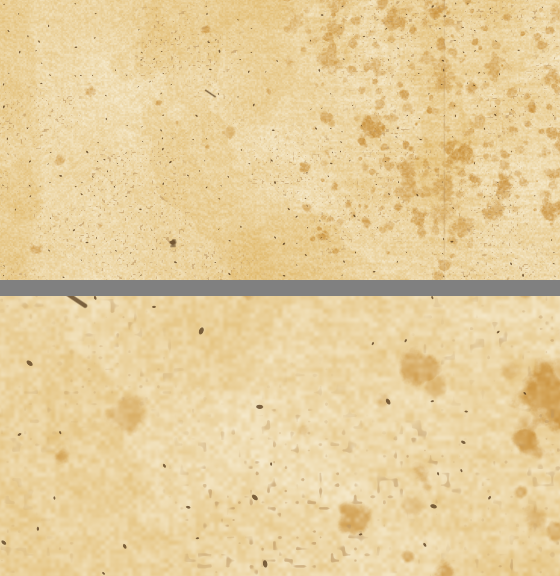
Top, the full canvas; bottom, a detail of the centre.
Give the GLSL for this texture, as a Shadertoy shader.

```glsl
// Aged cream paper with ochre tide stains, clustered rusty foxing and fine grain.
// One "age" value, summed from noise layers, runs from pale cream to ochre;
// specks, a fold, a fibre and a burn mark are then laid over the sheet.

const vec3 PALE_CREAM = vec3(0.95, 0.89, 0.75);
const vec3 DEEP_OCHRE = vec3(0.86, 0.68, 0.33);
const vec3 RUST = vec3(0.77, 0.53, 0.18);
const vec3 DUST = vec3(0.74, 0.59, 0.39);
const vec3 DARK_FLECK = vec3(0.33, 0.22, 0.10);
const float BASE_AGE = 0.26;
const float MOTTLE = 0.55;
const float GRAIN = 0.50;
const float WEAVE = 0.22;
const float TIDE_STAIN = 0.15;
const float FOXING = 0.75;
const float FOLD_X = 1.587;
const vec2 FIBRE_START = vec2(0.735, 0.677);
const vec2 FIBRE_END = vec2(0.768, 0.655);
const vec2 BURN_CENTRE = vec2(0.617, 0.130);

float hash(vec2 p) {
    return fract(sin(dot(p, vec2(127.1, 311.7))) * 43758.5);
}

float noise(vec2 p) {
    vec2 i = floor(p), f = fract(p);
    f = f * f * (3.0 - 2.0 * f);
    return mix(mix(hash(i), hash(i + vec2(1, 0)), f.x),
               mix(hash(i + vec2(0, 1)), hash(i + vec2(1, 1)), f.x), f.y);
}

float fbm(vec2 p) {
    float sum = 0.0, amp = 0.5;
    for (int i = 0; i < 5; i++) {
        sum += amp * noise(p);
        p = mat2(1.6, 1.2, -1.2, 1.6) * p + 7.3;
        amp *= 0.5;
    }
    return sum / 0.97;
}

// Likelihood of foxing: clustered, and mostly on the right half
float foxDensity(vec2 p) {
    float side = mix(0.05, 1.0, smoothstep(0.85, 1.25, p.x));
    return side * smoothstep(0.40, 0.68, noise(p * 3.2 + 4.0));
}

// Ragged blots scattered on a jittered grid
float foxSpots(vec2 p, float cells, float seed) {
    vec2 home = floor(p * cells);
    float ragged = fbm(p * 38.0 + seed) - 0.5;
    float blot = 0.0;
    for (int y = -1; y <= 1; y++)
    for (int x = -1; x <= 1; x++) {
        vec2 id = home + vec2(x, y);
        vec2 centre = (id + vec2(hash(id + seed), hash(id + seed + 31.0))) / cells;
        float radius = mix(0.12, 0.36, hash(id + seed + 57.0)) / cells;
        float present = step(hash(id + seed + 83.0), foxDensity(centre) * 0.75);
        float d = length(p - centre) / radius + ragged * 2.4;
        float strength = mix(0.4, 1.0, hash(id + seed + 11.0));
        blot = max(blot, present * strength * (1.0 - smoothstep(0.45, 1.25, d)));
    }
    return blot;
}

// Sparse, slightly elongated dark flecks
float flecks(vec2 p, float cells, float pixel) {
    vec2 id = floor(p * cells);
    vec2 offset = 0.2 + 0.6 * vec2(hash(id + 3.0), hash(id + 19.0));
    vec2 q = p - (id + offset) / cells;
    float angle = 6.283 * hash(id + 41.0);
    q = mat2(cos(angle), sin(angle), -sin(angle), cos(angle)) * q;
    float radius = mix(0.001, 0.0028, pow(hash(id + 67.0), 3.0));
    float d = length(q * vec2(0.6, 1.0)) - radius;
    return step(hash(id + 97.0), 0.2) * (1.0 - smoothstep(-0.4 * pixel, 0.6 * pixel, d));
}

float segmentDistance(vec2 p, vec2 a, vec2 b) {
    vec2 ab = b - a;
    return length(p - a - ab * clamp(dot(p - a, ab) / dot(ab, ab), 0.0, 1.0));
}

void mainImage(out vec4 fragColor, in vec2 fragCoord) {
    vec2 p = fragCoord / iResolution.y;
    float pixel = 1.0 / iResolution.y;
    float broad = fbm(p * 3.0 + 12.0);
    float fine = noise(p * 185.0);
    float medium = noise(p * 90.0 + 40.0);

    // Mottling, grain and horizontal weave
    float age = BASE_AGE + MOTTLE * (broad - 0.5);
    age += GRAIN * (0.65 * fine + 0.35 * medium - 0.5);
    float weaveArea = mix(0.25, 1.0, smoothstep(0.8, 1.4, p.x));
    age += WEAVE * weaveArea * (noise(p * vec2(16.0, 120.0)) - 0.5);

    // Crisp-edged ochre and pale tide stains, with a worn left margin
    float ochre = fbm(p * 3.1 + vec2(31.0, 5.0));
    float pale = fbm(p * 2.4 + vec2(3.0, 47.0));
    age += TIDE_STAIN * smoothstep(0.58, 0.605, ochre);
    age -= 0.6 * TIDE_STAIN * smoothstep(0.57, 0.59, pale);
    age += TIDE_STAIN * (1.0 - smoothstep(0.09, 0.12, p.x + 0.25 * (broad - 0.5)));

    vec3 colour = mix(PALE_CREAM, DEEP_OCHRE, clamp(age, -0.1, 1.1));

    // Rusty foxing, broken up by the grain
    float fox = max(foxSpots(p, 8.0, 5.0), 0.85 * foxSpots(p, 19.0, 23.0));
    fox *= 0.5 + 0.7 * mix(fine, medium, 0.4);
    colour = mix(colour, RUST, clamp(FOXING * fox, 0.0, 1.0));

    // Brownish dust and dark flecks
    float dustArea = smoothstep(0.38, 0.65, fbm(p * 5.0 + 70.0));
    float dust = smoothstep(0.78, 0.95, noise(p * 145.0 + 9.0)) * dustArea;
    colour = mix(colour, DUST, 0.6 * dust);
    colour = mix(colour, DARK_FLECK, 0.75 * flecks(p, 25.0, pixel));

    // Broken vertical fold
    float fold = 1.0 - smoothstep(0.0, 0.0015 + pixel, abs(p.x - FOLD_X));
    colour = mix(colour, DUST, 0.55 * fold * noise(vec2(3.0, p.y * 45.0)));

    // Lone fibre and burn mark
    float fibre = segmentDistance(p, FIBRE_START, FIBRE_END) - 0.0025;
    colour = mix(colour, DARK_FLECK, 0.75 * (1.0 - smoothstep(-pixel, pixel, fibre)));
    float burn = length(p - BURN_CENTRE) + 0.016 * (noise(p * 110.0) - 0.5);
    colour = mix(colour, DARK_FLECK, 0.8 * (1.0 - smoothstep(0.005, 0.016, burn)));

    fragColor = vec4(clamp(colour, 0.0, 1.0), 1.0);
}
```
